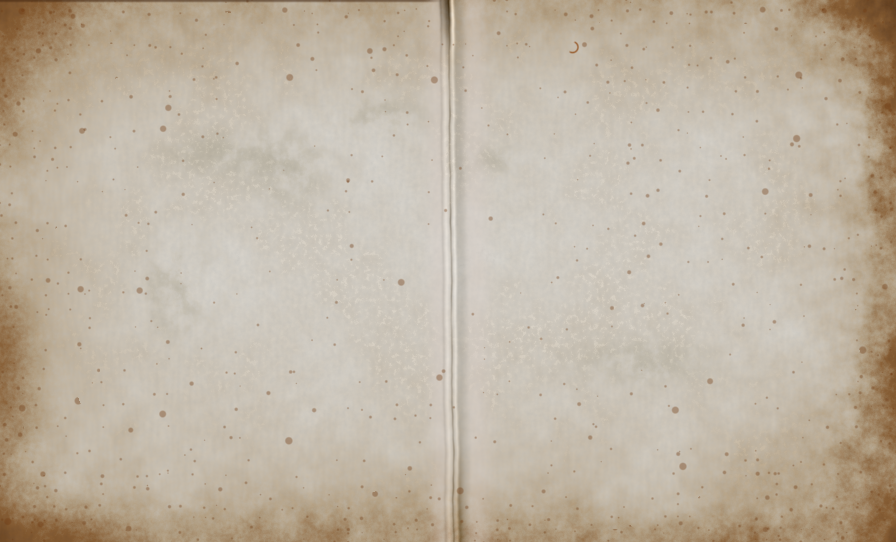
Give the GLSL for this texture, as a Shadertoy shader.

```glsl
// An open spread of blank, aged paper: pale pages that turn tan and brown at the rim.
// Age is a sum of edge falloffs and soft stains, broken up by gradient noise and
// mapped to a colour ramp; a centre fold is drawn with thin Gaussian bands.

const vec3 PALE   = vec3(0.825, 0.812, 0.785);
const vec3 TAN    = vec3(0.690, 0.615, 0.505);
const vec3 BROWN  = vec3(0.520, 0.360, 0.200);
const vec3 UMBER  = vec3(0.250, 0.140, 0.060);
const vec3 RUST   = vec3(0.550, 0.270, 0.060);
const vec3 MOSS   = vec3(0.660, 0.640, 0.570);
const vec3 BLUSH  = vec3(0.850, 0.805, 0.780);
const vec4 EDGE_AGE   = vec4(0.50, 0.58, 0.42, 0.56);   // left, right, top, bottom
const vec4 EDGE_REACH = vec4(0.070, 0.060, 0.125, 0.135);
const float BASE_AGE  = 0.035;
const float GRAIN     = 0.045;
const float FOLD_TOP  = 0.500;
const float FOLD_LEAN = 0.006;
const float SPOT_RATE = 0.16;

// Soft patches: centre xy, radii zw
const vec4 DAMP[6] = vec4[6](
    vec4(0.325, 0.690, 0.045, 0.070), vec4(0.245, 0.715, 0.055, 0.035),
    vec4(0.430, 0.785, 0.050, 0.035), vec4(0.550, 0.705, 0.030, 0.025),
    vec4(0.205, 0.470, 0.040, 0.090), vec4(0.720, 0.330, 0.070, 0.040));
const vec4 SCORCH[6] = vec4[6](
    vec4(1.000, 0.750, 0.028, 0.160), vec4(0.000, 0.310, 0.045, 0.090),
    vec4(1.000, 0.280, 0.050, 0.110), vec4(0.000, 0.980, 0.060, 0.080),
    vec4(0.960, 1.000, 0.060, 0.060), vec4(0.020, 0.020, 0.100, 0.060));

vec2 hash2(vec2 p) {
    vec3 q = fract(p.xyx * vec3(0.1031, 0.1030, 0.0973));
    q += dot(q, q.yzx + 33.33);
    return fract((q.xx + q.yz) * q.zy);
}

float cornerRamp(vec2 cell, vec2 offset) {
    float angle = 6.2832 * hash2(cell + 71.0).x;
    return dot(vec2(cos(angle), sin(angle)), offset);
}

float gradientNoise(vec2 p) {
    vec2 i = floor(p), f = fract(p);
    vec2 u = f * f * f * (f * (f * 6.0 - 15.0) + 10.0);
    vec2 e = vec2(1.0, 0.0);
    return 1.4 * mix(mix(cornerRamp(i, f), cornerRamp(i + e, f - e), u.x),
                     mix(cornerRamp(i + e.yx, f - e.yx), cornerRamp(i + 1.0, f - 1.0), u.x), u.y);
}

float fbm(vec2 p) {
    float sum = 0.0, amp = 0.5;
    for (int i = 0; i < 5; i++) {
        sum += amp * gradientNoise(p);
        p = mat2(1.6, 1.2, -1.2, 1.6) * p + 17.3;
        amp *= 0.56;
    }
    return sum;
}

float band(float x, float center, float width) {
    float d = (x - center) / width;
    return exp(-d * d);
}

float patchMask(vec2 uv, vec4 area) {
    vec2 d = (uv - area.xy) / area.zw;
    return exp(-dot(d, d));
}

// Scattered round flecks, at most one per cell
float flecks(vec2 p, float scale, float rate, float blur) {
    vec2 cell = floor(p * scale), seed = hash2(cell + scale);
    vec2 center = 0.25 + 0.5 * hash2(cell + 3.7 * scale);
    float radius = 0.03 + 0.09 * seed.y;
    float d = length(fract(p * scale) - center) - radius;
    return step(seed.x, rate) * (1.0 - smoothstep(-blur * scale, blur * scale, d));
}

vec3 ageRamp(float age) {
    vec3 c = mix(PALE, TAN, clamp(age * 2.0, 0.0, 1.0));
    c = mix(c, BROWN, clamp(age * 2.0 - 1.0, 0.0, 1.0));
    return mix(c, UMBER, clamp(age - 1.0, 0.0, 0.7));
}

void mainImage(out vec4 fragColor, in vec2 fragCoord) {
    vec2 uv = fragCoord / iResolution.xy;
    vec2 p = fragCoord / iResolution.y;
    float pixel = 1.0 / iResolution.y;

    // Noise layers: broad clouds, ragged mottling, fine grain, upright fibres
    float cloud = fbm(p * 4.0 + 5.0);
    float mottle = fbm(p * 22.0 + 31.0);
    float grain = fbm(p * 95.0);
    float fibre = gradientNoise(p * vec2(130.0, 28.0));
    vec2 ragged = uv + 0.022 * vec2(mottle, fbm(p * 14.0 + 60.0));

    // Age from the four rims, scorched lumps and noise
    vec4 rim = max(vec4(ragged.x, 1.0 - ragged.x, 1.0 - ragged.y, ragged.y), 0.0);
    float age = BASE_AGE + dot(EDGE_AGE, exp(-rim / EDGE_REACH)) * (1.0 + 0.7 * cloud);
    float damp = 0.0;
    for (int i = 0; i < 6; i++) {
        age += 0.30 * patchMask(ragged, SCORCH[i]);
        damp += patchMask(ragged, DAMP[i]);
    }
    float wear = smoothstep(0.0, 0.7, age);
    age += 0.09 * cloud + (0.06 + 0.20 * wear) * mottle + (0.05 + 0.22 * wear) * grain;
    vec3 color = ageRamp(max(age, 0.0));
    color = mix(color, MOSS, 0.42 * damp * smoothstep(-0.35, 0.35, mottle + cloud + 0.4 * grain));

    // Chalky rubbed areas and surface grain
    float rubbed = smoothstep(0.02, 0.3, cloud + 0.3 * mottle) * smoothstep(0.05, 0.4, grain);
    color += 0.035 * rubbed * (1.0 - wear);
    color += GRAIN * grain + 0.010 * fibre;

    // Fold: blush halo, pale ridges, dark cracks and a shaded gutter
    float y = uv.y, fall = 1.0 - y;
    float x = (uv.x - FOLD_TOP - FOLD_LEAN * fall) * iResolution.x / iResolution.y;
    x += 0.0022 * gradientNoise(vec2(3.0, y * 9.0)) + 0.0008 * gradientNoise(vec2(8.0, y * 45.0));
    float topEnd = smoothstep(0.86, 1.0, y), lowEnd = smoothstep(0.3, 0.0, y);
    float crackWear = 0.65 + 0.5 * gradientNoise(vec2(x * 60.0, y * 16.0));
    color = mix(color, BLUSH, 0.38 * (band(x, 0.045, 0.026) + band(x, -0.022, 0.020)));
    color -= vec3(0.075, 0.073, 0.075) * smoothstep(0.007, 0.014, x) * (1.0 - smoothstep(0.018, 0.036, x));
    color += 0.060 * band(x, -0.007, 0.0035) + 0.075 * band(x, 0.008, 0.003);
    color -= 0.075 * band(x, -0.014, 0.0025) * (0.6 + topEnd);
    color -= vec3(0.22, 0.23, 0.25) * crackWear * band(x, 0.001, 0.0020);
    color -= vec3(0.13, 0.15, 0.18) * lowEnd * band(x, 0.012, 0.006);
    color -= 0.36 * topEnd * band(x, -0.003, 0.0035 + 0.006 * topEnd);
    color += 0.22 * topEnd * band(x, 0.007, 0.0035);

    // Rusty flecks, denser toward the rims, and one curled fibre
    float rate = SPOT_RATE * (0.35 + 1.6 * wear);
    float spots = 0.0;
    for (int i = 0; i < 3; i++)
        spots += flecks(p + float(i) * 7.13, 18.0 + 15.0 * float(i), rate, pixel);
    color = mix(color, mix(RUST, UMBER, 0.4), min(0.38 * spots, 0.6));
    vec2 curl = (uv - vec2(0.639, 0.913)) * vec2(iResolution.x / iResolution.y, 1.0);
    float arc = abs(length(curl) - 0.010) - 0.0014;
    float curlMask = (1.0 - smoothstep(-pixel, pixel, arc)) * smoothstep(-0.004, 0.002, curl.x - 0.5 * curl.y);
    color = mix(color, RUST, 0.75 * curlMask);

    // Thin dark trim along the top of the left page
    float trim = (1.0 - smoothstep(0.001, 0.006, fall)) * (1.0 - smoothstep(0.47, 0.50, uv.x));
    color = mix(color, UMBER, 0.55 * trim);
    fragColor = vec4(clamp(color, 0.0, 1.0), 1.0);
}
```
